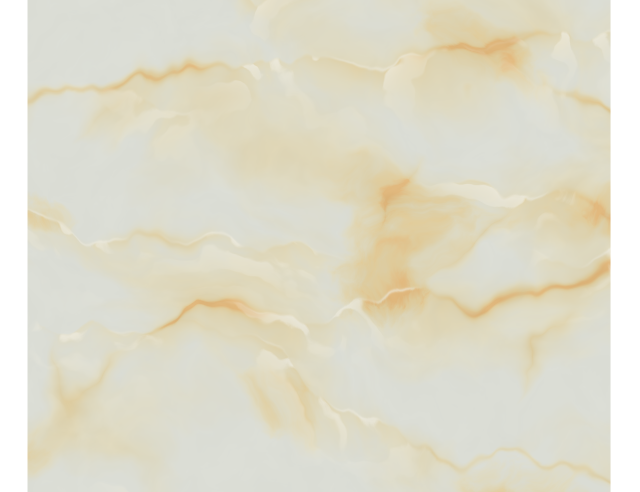
A WebGL 2 fragment shader for this texture:

```glsl
#version 300 es
precision highp float;
// Pale onyx slab between white side margins: grey translucent stone with warm
// clouds from warped gradient noise, sloping folds that are crisp on one side
// and fade on the other, amber veins, golden patches and milky flakes.

uniform vec2 u_resolution;
out vec4 fragColor;

const vec2 SLAB_EDGES = vec2(0.043, 0.954);   // in canvas widths
const vec3 WHITE = vec3(1.0);
const vec3 GREY  = vec3(0.858, 0.866, 0.835);
const vec3 CREAM = vec3(0.872, 0.852, 0.755);
const vec3 SAND  = vec3(0.868, 0.822, 0.68);
const vec3 GOLD  = vec3(0.87, 0.79, 0.60);
const vec3 AMBER = vec3(0.87, 0.71, 0.48);
const vec3 MILK  = vec3(0.92, 0.91, 0.86);
const float BASE_WARMTH  = 0.035;
const float CLOUD_AMOUNT = 0.58;
const float WARP_AMOUNT  = 0.10;
const float GRAIN_AMOUNT = 0.022;
const int   FOLD_COUNT   = 7;
const float FOLD_SPACING = 0.175;
const float FOLD_FADE    = 0.060;
const float SEED         = 4.7;

float hash(float n) {
    return fract(sin(n * 91.35 + SEED) * 4375.85);
}

vec2 gradient(vec2 cell) {
    float a = 6.2832 * fract(sin(dot(cell, vec2(127.1, 311.7)) + SEED) * 4375.85);
    return vec2(cos(a), sin(a));
}

float noise(vec2 p) {
    vec2 i = floor(p), f = fract(p);
    vec2 u = f * f * f * (f * (f * 6.0 - 15.0) + 10.0);
    vec2 e = vec2(1.0, 0.0);
    float low  = mix(dot(gradient(i), f), dot(gradient(i + e.xy), f - e.xy), u.x);
    float high = mix(dot(gradient(i + e.yx), f - e.yx), dot(gradient(i + e.xx), f - e.xx), u.x);
    return mix(low, high, u.y);
}

float fbm(vec2 p) {
    float sum = 0.0, amp = 1.0;
    for (int i = 0; i < 5; i++) {
        sum += amp * noise(p);
        p = mat2(0.8, 0.6, -0.6, 0.8) * p * 2.03 + 3.7;
        amp *= 0.5;
    }
    return sum;
}

// Five-step ramp from cool grey to amber
vec3 stoneColor(float warmth) {
    float t = clamp(warmth, 0.0, 1.0) * 4.0;
    vec3 c = mix(GREY, CREAM, clamp(t, 0.0, 1.0));
    c = mix(c, SAND, clamp(t - 1.0, 0.0, 1.0));
    c = mix(c, GOLD, clamp(t - 2.0, 0.0, 1.0));
    return mix(c, AMBER, clamp(t - 3.0, 0.0, 1.0));
}

// Returns warmth in x and milky brightness in y for all the sloping folds
vec2 folds(vec2 p, float flake, float mottle) {
    vec2 sum = vec2(0.0);
    for (int i = 0; i < FOLD_COUNT; i++) {
        float id = float(i);
        float row = id * 7.37 + 0.4;
        float slope = mix(-0.42, 0.22, hash(id + 1.0));
        float height = (id + 0.5 * hash(id + 9.0) - 0.3) * FOLD_SPACING + slope * (p.x - 0.65);
        height += 0.12 * noise(vec2(p.x * 2.6, row)) + 0.07 * noise(vec2(p.x * 7.0, row + 2.3));
        height += 0.022 * noise(vec2(p.x * 24.0, row + 4.6)) + 0.004 * mottle;
        float depth = height - p.y;
        float presence = smoothstep(-0.12, 0.25, noise(vec2(p.x * 2.3 + 5.0, row + 1.2)));
        float amber = smoothstep(0.0, 0.25, noise(vec2(p.x * 2.1 + 9.0, row + 3.5)));
        float broken = smoothstep(-0.1, 0.3, noise(vec2(p.x * 9.0, row + 6.1)));

        // Soft fade below the crisp edge, thin halo above it
        float inside = smoothstep(-0.003, 0.006, depth);
        float below = exp(-max(depth, 0.0) / FOLD_FADE) * inside;
        float above = exp(min(depth, 0.0) / 0.025) * (1.0 - inside);
        float width = mix(0.006, 0.014, broken);
        float vein = exp(-pow(depth / width, 2.0)) + 0.35 * exp(-abs(depth) / 0.035);
        float rim = exp(-pow(depth / 0.0028, 2.0));
        sum.x += presence * ((0.34 + 0.22 * mottle) * below + 0.12 * above) + 0.55 * amber * vein;
        sum.y += presence * (1.0 - amber) * (0.6 * broken * rim + 0.9 * flake * below);
    }
    return sum;
}

void main() {
    vec2 uv = gl_FragCoord.xy / u_resolution;
    vec2 p = gl_FragCoord.xy / u_resolution.y;

    // Bend the plane, then tilt and stretch it along the bedding
    vec2 warp = vec2(fbm(p * 2.2 + 11.3), fbm(p * 2.2 + 27.9));
    vec2 q = p + WARP_AMOUNT * warp;
    vec2 bed = vec2(0.94 * q.x - 0.34 * q.y, 0.34 * q.x + 0.94 * q.y) * vec2(1.9, 3.4);

    // Clouds and mottled golden patches with a darker heart
    float mottle = fbm(p * 17.0 + 3.0 * warp);
    float warmth = BASE_WARMTH + CLOUD_AMOUNT * fbm(bed + 2.6);
    float blob = noise(bed * 1.15 + 14.2) + 0.06 * mottle;
    float patchMask = smoothstep(0.20, 0.36, blob);
    warmth += patchMask * (0.40 + 0.25 * mottle) + 0.35 * smoothstep(0.34, 0.5, blob);

    // Steep, broken amber veins crossing the bedding
    float cross = noise(vec2(q.x * 2.4 - q.y * 1.1, q.y * 0.9) + 31.6);
    float crossMask = smoothstep(0.10, 0.36, noise(p * 2.3 + 43.1));
    warmth += 0.55 * crossMask * exp(-abs(cross) / 0.03);

    // Folds with ragged milky flakes along them
    vec2 flakePoint = bed * vec2(3.2, 4.0) + 2.0 * warp + 8.4;
    float flake = smoothstep(0.08, 0.22, noise(flakePoint) + 0.16 * mottle);
    vec2 fold = folds(p + 0.4 * WARP_AMOUNT * warp, flake, mottle);
    vec3 color = stoneColor(warmth + fold.x);
    color = mix(color, MILK, clamp(fold.y, 0.0, 0.85));
    color += GRAIN_AMOUNT * mottle * (0.35 + clamp(warmth + fold.x, 0.0, 1.0));

    // White margins
    float pixel = 1.0 / u_resolution.x;
    vec2 inset = vec2(uv.x - SLAB_EDGES.x, SLAB_EDGES.y - uv.x);
    vec2 slab = smoothstep(-pixel, pixel, inset);
    fragColor = vec4(mix(WHITE, color, slab.x * slab.y), 1.0);
}
```
